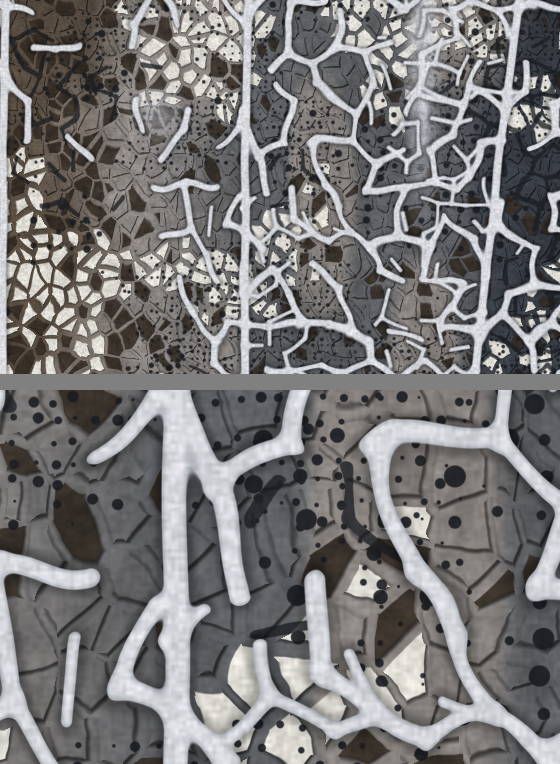
Top, the full canvas; bottom, a detail of the centre.
Reproduce this pattern procedurally as a WebGL 1 fragment shader.

```glsl
precision highp float;
// Poured-paint canvas: branching white strands over pebbled brown and slate.
// Strands are jittered honeycombs with missing edges; pebbles are Voronoi
// cells filled with cream or dark brown, finished with ink spots and weave.
uniform vec2 u_resolution;

float hash(vec2 p) {
  vec3 q = fract(p.xyx * 0.1031);
  q += dot(q, q.yzx + 33.33);
  return fract((q.x + q.y) * q.z);
}

vec2 hash2(vec2 p) { return vec2(hash(p), hash(p + 71.7)); }

float noise(vec2 p) {
  vec2 i = floor(p), f = fract(p);
  f = f * f * (3.0 - 2.0 * f);
  return mix(mix(hash(i), hash(i + vec2(1, 0)), f.x),
             mix(hash(i + vec2(0, 1)), hash(i + 1.0), f.x), f.y);
}

float fbm(vec2 p) {
  return 0.55 * noise(p) + 0.3 * noise(p * 2.1 + 9.0) + 0.15 * noise(p * 4.3 + 31.0);
}

// Bell-shaped band around c
float band(float x, float c, float width) {
  float t = (x - c) / width;
  return exp(-t * t);
}

// Probability that a strand exists: 0 wide white, 1 fine white, 2 black ink
float strandShare(vec2 p, float kind) {
  float clump = noise(p * 4.0 + kind * 17.0);
  if (kind < 0.5) {
    float corner = (1.0 - smoothstep(0.25, 0.45, p.x)) * (1.0 - smoothstep(0.4, 0.6, p.y));
    return (0.34 + 0.34 * smoothstep(0.3, 1.1, p.x) + 0.3 * (clump - 0.5)) * (1.0 - 0.95 * corner);
  }
  if (kind < 1.5)
    return 0.8 * band(p.x, 0.74, 0.09) * (1.0 - smoothstep(0.35, 0.55, p.y))
         + 0.6 * band(p.x, 1.17, 0.12) * smoothstep(0.2, 0.6, clump + 0.1);
  return 0.75 * smoothstep(1.27, 1.42, p.x) + 0.3 * smoothstep(0.5, 0.8, clump);
}

vec2 node(vec2 id, float kind) {
  float side = mod(id.x + id.y, 2.0) < 0.5 ? 0.25 : -0.25;
  return vec2(id.x * 0.866, id.y * 1.5 + side) + 0.62 * (hash2(id + kind * 37.0) - 0.5);
}

float segment(vec2 p, vec2 a, vec2 b) {
  vec2 d = b - a;
  return length(p - a - d * clamp(dot(p - a, d) / dot(d, d), 0.0, 1.0));
}

float smoothMin(float a, float b, float k) {
  float h = max(k - abs(a - b), 0.0) / k;
  return min(a, b) - h * h * k * 0.25;
}

// Distance to the kept edges of a honeycomb, in canvas units
float web(vec2 p, float size, float kind) {
  vec2 q = p / size, base = floor(q / vec2(0.866, 1.5) + 0.5);
  float d = 2.0;
  for (int j = -1; j <= 1; j++)
    for (int i = -2; i <= 2; i++) {
      vec2 id = base + vec2(i, j), a = node(id, kind);
      float share = strandShare(a * size, kind);
      if (hash(id + 5.3 + kind) < share)
        d = smoothMin(d, segment(q, a, node(id + vec2(1, 0), kind)), 0.12);
      if (mod(id.x + id.y, 2.0) < 0.5 && hash(id + 91.1 + kind) < share)
        d = smoothMin(d, segment(q, a, node(id + vec2(0, 1), kind)), 0.12);
    }
  return d * size;
}

// Voronoi pebble: x border distance, y lit side, zw cell id
vec4 pebble(vec2 q) {
  vec2 base = floor(q), near = vec2(9), second = vec2(9), id = base;
  for (int j = -1; j <= 1; j++)
    for (int i = -1; i <= 1; i++) {
      vec2 c = base + vec2(i, j), r = c + 0.05 + 0.9 * hash2(c) - q;
      if (dot(r, r) < dot(near, near)) { second = near; near = r; id = c; }
      else if (dot(r, r) < dot(second, second)) second = r;
    }
  vec2 across = normalize(second - near);
  return vec4(dot(0.5 * (near + second), across), dot(across, vec2(-0.6, 0.8)), id);
}

// Coverage of scattered round spots
float spots(vec2 p, float scale, float px) {
  vec2 q = p * scale, id = floor(q);
  float radius = 0.06 + 0.22 * hash(id + 3.1);
  float d = length(fract(q) - 0.3 - 0.4 * hash2(id)) - radius;
  float kept = step(hash(id + 8.8), 0.8 * smoothstep(0.4, 0.75, noise(id / scale * 5.0 + 60.0)));
  return kept * (1.0 - smoothstep(-px * scale, px * scale, d));
}

void main() {
  vec2 p = gl_FragCoord.xy / u_resolution.y;
  float px = 1.0 / u_resolution.y;
  vec2 warp = vec2(noise(p * 14.0), noise(p * 14.0 + 40.0)) - 0.5;
  float broad = fbm(p * vec2(6, 3)), fine = fbm(p * 45.0);

  // Ground: brown left, taupe middle, slate bands and right edge
  float x = p.x + 0.3 * (broad - 0.5);
  vec3 color = mix(vec3(0.33, 0.285, 0.24), vec3(0.52, 0.50, 0.485), smoothstep(0.12, 0.42, x));
  color = mix(color, vec3(0.32, 0.33, 0.35), 0.85 * smoothstep(0.5, 0.72, noise(vec2(p.x * 7.0 + 3.0, p.y * 2.0))) * smoothstep(0.4, 0.7, x));
  color = mix(color, vec3(0.21, 0.23, 0.26), smoothstep(1.24, 1.4, x));
  color *= 0.72 + 0.32 * broad + 0.28 * fine;

  // Pebbles with embossed rims
  vec4 cell = pebble((p + 0.03 * warp + 0.006 * (fine - 0.5)) * vec2(25, 21));
  float pick = hash(cell.zw + 2.2), soft = px * 23.0;
  float inset = 0.07 + 0.14 * hash(cell.zw + 6.6);
  float inside = smoothstep(inset - soft, inset + soft, cell.x);
  float rim = smoothstep(inset - 0.1, inset, cell.x) * (1.0 - smoothstep(inset, inset + 0.06, cell.x));
  color *= 1.0 - rim * (0.28 - 0.32 * cell.y);
  float creamPatch = smoothstep(0.48, 0.68, noise(cell.zw * 0.2 + 11.0));
  float brownShare = mix(0.4, 0.16, smoothstep(0.2, 0.6, p.x));
  if (pick < 0.75 * creamPatch) color = mix(color, vec3(0.89, 0.88, 0.85) * (0.9 + 0.16 * fine), inside);
  else if (pick > 1.0 - brownShare) color = mix(color, vec3(0.19, 0.16, 0.13) * (0.7 + 0.6 * fine), 0.88 * inside);

  // Black ink strands and spots
  float ink = web(p + 0.03 * warp, 0.05, 2.0) - 0.003 - 0.005 * fine;
  ink = 1.0 - smoothstep(-px, px, ink);
  ink = max(0.85 * ink, max(spots(p, 28.0, px), spots(p + 0.37, 55.0, px)));
  color = mix(color, vec3(0.10, 0.11, 0.13), 0.9 * ink);

  // Milky washes
  float haze = band(p.x, 1.13, 0.035) * smoothstep(0.35, 0.75, p.y)
             + 0.6 * band(length(p - vec2(0.42, 0.69)), 0.0, 0.06);
  color = mix(color, vec3(0.80, 0.81, 0.84), min(1.0, haze * (0.55 + 0.6 * fine)));

  // White strands and upright trunks
  float wobble = 0.012 * (noise(vec2(p.y * 7.0, 2.0)) - 0.5);
  float trunk = min(abs(p.x - 0.012 + wobble), abs(p.x - 0.66 + wobble));
  trunk = min(trunk, abs(p.x - mix(1.275, 1.385, p.y) + wobble)) - 0.011;
  float wide = web(p + 0.035 * warp, 0.082, 0.0) - 0.0065 - 0.004 * broad;
  float thin = web(p + 0.02 * warp, 0.05, 1.0) - 0.0055;
  float strand = smoothMin(smoothMin(wide, thin, 0.008), trunk, 0.014);
  color *= 1.0 - 0.3 * (1.0 - smoothstep(0.0, 0.012, strand));
  vec3 paint = mix(vec3(0.85, 0.855, 0.875), vec3(0.66, 0.68, 0.71), smoothstep(-0.005, 0.001, strand));
  color = mix(color, paint * (0.95 + 0.09 * fine), 1.0 - smoothstep(-px, px, strand));

  // Canvas weave
  float weave = noise(p * vec2(130, 300)) + noise(p * vec2(300, 130)) - 1.0;
  gl_FragColor = vec4(color * (1.0 + 0.11 * weave), 1.0);
}
```
